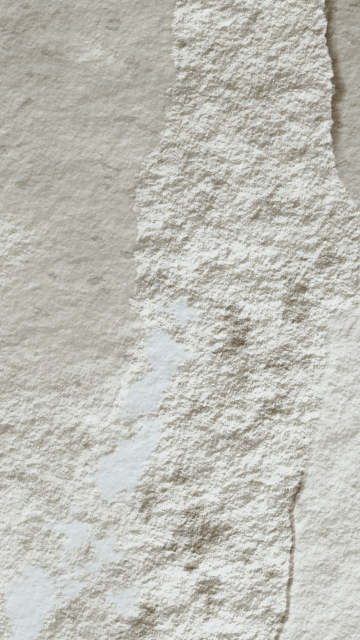
Give the GLSL for this texture, as a WebGL 1 fragment shader.

```glsl
precision highp float;
// Weathered plaster: a flaky, floury strip runs between smoother trowelled coats.
// Layer outlines are noisy curves; a noise height field is lit from above left,
// then brown pits, chalky patches and edge shadows are added to a single tone.
uniform vec2 u_resolution;

float hash(vec2 p) {
  vec3 q = fract(p.xyx * vec3(0.1031, 0.1030, 0.0973));
  q += dot(q, q.yzx + 33.33);
  return fract((q.x + q.y) * q.z);
}

float noise(vec2 p) {
  vec2 i = floor(p), f = fract(p);
  f = f * f * f * (f * (f * 6.0 - 15.0) + 10.0);
  return mix(mix(hash(i), hash(i + vec2(1, 0)), f.x),
             mix(hash(i + vec2(0, 1)), hash(i + vec2(1, 1)), f.x), f.y);
}

float fbm(vec2 p) {
  float sum = 0.0, amp = 0.5;
  for (int i = 0; i < 6; i++) {
    p = mat2(1.6, 1.2, -1.2, 1.6) * p + 5.3;
    sum += amp * noise(p);
    amp *= 0.52;
  }
  return sum;
}

// Deep hollows, stretched along a rising diagonal and gathered in clusters
float hollows(vec2 p) {
  vec2 q = mat2(0.82, -0.57, 0.57, 0.82) * p;
  float cluster = 0.35 * (noise(q * vec2(3.0, 6.0) + 8.0) - 0.5);
  return smoothstep(0.56, 0.76, fbm(q * vec2(6.0, 8.5) + 3.0) + cluster);
}

// Short level nicks, scattered everywhere
float nicks(vec2 p) {
  return smoothstep(0.67, 0.8, fbm(p * vec2(10.0, 15.0) + 61.0));
}

float relief(vec2 p, float rough, float pitted) {
  float flakes = fbm(p * vec2(6.0, 7.0));
  float grain = fbm(p * 30.0 + 9.0);
  float pimples = smoothstep(0.62, 0.8, fbm(p * vec2(14.0, 20.0) + 23.0));
  float trowel = fbm(p * vec2(3.0, 14.0));
  return rough * (0.75 * flakes + 0.24 * grain) - 0.022 * pitted * hollows(p)
       + (1.0 - rough) * (0.016 * pimples + 0.03 * trowel) - 0.008 * nicks(p);
}

void main() {
  vec2 p = gl_FragCoord.xy / u_resolution.x;
  p.y *= 1.7778 * u_resolution.x / u_resolution.y;
  float y = p.y;
  float jag = fbm(p * 8.0) - 0.5;
  float drift = fbm(p * 1.6 + 40.0) - 0.5;
  float patchy = fbm(p * 3.5 + 7.0) - 0.5;

  // Signed distances into the three smooth coats
  float leftEdge = 0.29 + 0.09 * smoothstep(0.6, 0.9, y) + 0.11 * smoothstep(1.2, 1.55, y);
  float leftIn = min(leftEdge - p.x, 0.7 * (y - 0.63 - 0.6 * max(0.27 - p.x, 0.0))) + 0.1 * jag;
  float topEdge = 0.9 + 0.025 * smoothstep(1.5, 1.75, 3.25 - y) + 0.1 * (1.0 - smoothstep(1.1, 1.38, y));
  float topIn = p.x - topEdge + 0.05 * jag;
  float lowEdge = 0.775 + 0.035 * smoothstep(0.0, 0.2, y) + 0.1 * smoothstep(0.28, 0.85, y);
  float lowIn = min(p.x - lowEdge, 0.89 + 0.5 * (p.x - 0.914) - y) + 0.02 * (noise(p * 14.0) - 0.5);

  float crisp = smoothstep(0.12, 0.26, p.x);
  float fade = mix(0.09, 0.006, crisp);
  float left = smoothstep(-fade, fade, leftIn);
  float top = smoothstep(-0.003, 0.004, topIn) * smoothstep(1.1, 1.2, y);
  float low = smoothstep(-0.003, 0.004, lowIn);
  float coat = max(left, max(top, low));

  // Surface roughness and where the hollows gather
  float wornCoat = 0.22 + 0.25 * smoothstep(0.0, 0.3, drift + 0.3 - 0.25 * y);
  float strip = mix(0.6, 0.95, smoothstep(0.3, 0.45, p.x)) * (1.0 - 0.15 * smoothstep(0.9, 1.4, y));
  float rough = mix(strip, wornCoat, coat);
  float pitted = (1.0 - coat) * smoothstep(0.1, 0.5, p.x + 0.2 * drift)
               * (1.0 - 0.75 * smoothstep(0.85, 1.25, y));

  // Chalky patches wandering down to the lower left
  float bandX = 0.2 + 0.3 * smoothstep(0.1, 0.95, y);
  float bandWidth = 0.09 + 0.16 * (1.0 - smoothstep(0.0, 0.5, y));
  float band = 1.0 - abs(p.x - bandX) / bandWidth;
  float brush = fbm(p * vec2(9.0, 30.0)) - 0.5;
  float chalk = smoothstep(0.0, 0.3, band * 0.4 - 0.2 + 2.2 * patchy + 0.9 * jag + 0.5 * brush)
              * smoothstep(0.0, 0.35, band) * (1.0 - smoothstep(1.0, 1.1, y)) * (1.0 - left);
  rough *= 1.0 - 0.6 * chalk;
  pitted *= 1.0 - chalk;

  // Light from above left, with soft limits
  vec2 toLight = vec2(-0.0018, 0.0042);
  float lit = 4.6 * (relief(p, rough, pitted) - relief(p + toLight, rough, pitted));
  lit /= 1.0 + 2.0 * abs(lit);

  // Tone of each layer
  float tone = 0.79 - 0.05 * smoothstep(0.1, 1.6, y) + 0.14 * drift;
  tone -= left * (0.025 + 0.02 * smoothstep(1.2, 1.78, y));
  tone += 0.015 * low - 0.07 * top;
  tone += lit + (0.12 * jag + 0.1 * patchy) * (1.0 - 0.7 * coat);
  tone -= 0.17 * pitted * hollows(p) + 0.07 * nicks(p) * (1.0 - chalk);
  tone = mix(tone, 0.86 + 0.7 * lit + 0.06 * brush, 0.75 * chalk);

  // Shadows and pale lips along the layer edges
  float upper = smoothstep(1.25, 1.45, y);
  tone -= 0.26 * top * upper * (1.0 - smoothstep(0.0, 0.035, topIn));
  tone += 0.05 * upper * smoothstep(-0.03, 0.0, topIn) * (1.0 - top);
  float crack = 1.0 - smoothstep(0.002, 0.012, abs(lowIn - 0.004));
  tone -= 0.24 * crack * (1.0 - 0.75 * smoothstep(0.3, 0.6, y));
  tone += 0.04 * low * (1.0 - smoothstep(0.01, 0.05, lowIn));
  tone += 0.04 * crisp * (1.0 - left) * smoothstep(-0.04, 0.0, leftIn);
  tone -= 0.04 * crisp * left * (1.0 - smoothstep(0.0, 0.012, leftIn));

  // Highlights are compressed and cool, shade turns brown
  tone = clamp(min(tone, 0.82 + 0.55 * (tone - 0.82)), 0.36, 0.9);
  float shade = 0.87 - tone;
  vec3 colour = vec3(tone, tone + 0.012 - 0.12 * shade, tone - 0.26 * shade);
  colour += chalk * vec3(-0.012, 0.0, 0.022);
  gl_FragColor = vec4(colour, 1.0);
}
```
